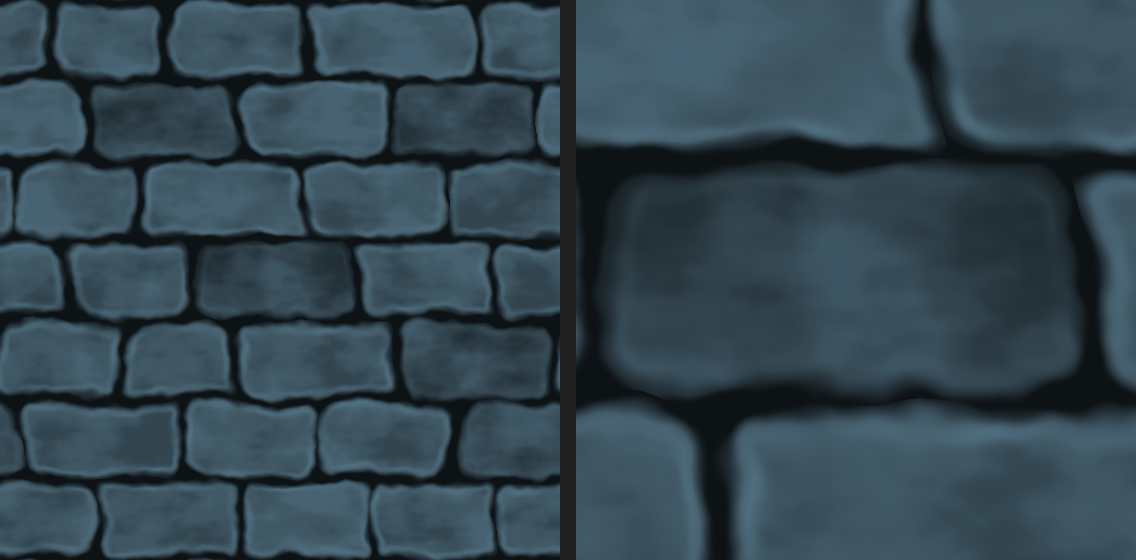
Left: the whole. Right: its middle third, enlarged.
A WebGL 1 fragment shader for this texture:

```glsl
precision highp float;
// Painted blue-grey stone wall: seven staggered courses of four uneven blocks.
// Each block is a rounded box between jittered, leaning joints; wrapping gradient
// noise bends the edges, mottles the faces and breaks up the pale worn rims.

uniform vec2 u_resolution;

const vec2 GRID = vec2(4.0, 7.0);           // blocks per course, courses
const float FIRST_SHIFT = 0.60;             // stagger of the lowest course, in blocks
const float SHIFT_STEP = -0.38;             // stagger added by each course
const float JOINT_JITTER = 0.26;            // sideways scatter of joints, in blocks
const float JOINT_LEAN = 0.13;              // slant of joints, in blocks
const vec2 GAP_RANGE = vec2(0.0025, 0.0095);// half width of upright joints
const float BED_GAP = 0.0065;               // half width of level joints
const vec2 CORNER_RANGE = vec2(0.014, 0.032);
const float BEND = 0.022;                   // slow waviness of courses
const float CHIP = 0.011;                   // roughness of block edges
const float RIM_DEPTH = 0.0105;
const float RIM_WIDTH = 0.0055;
const float DARK_SHARE = 0.14;              // share of stained blocks

const vec3 CREVICE = vec3(0.05, 0.07, 0.08);
const vec3 MORTAR = vec3(0.10, 0.14, 0.16);
const vec3 SHADE = vec3(0.195, 0.27, 0.31);
const vec3 STONE = vec3(0.25, 0.34, 0.39);
const vec3 LIGHT = vec3(0.29, 0.405, 0.47);
const vec3 RIM = vec3(0.325, 0.455, 0.525);

// Wraps whole numbers without rounding trouble at the boundary
vec2 wrap(vec2 cell, vec2 period) {
  return cell - period * floor((cell + 0.5) / period);
}

float hash(vec2 cell, float seed) {
  return fract(sin(dot(vec3(cell, seed), vec3(127.1, 311.7, 74.7))) * 43758.5);
}

float cornerSlope(vec2 cell, vec2 offset, vec2 period, float seed) {
  float angle = 6.2832 * hash(wrap(cell + offset, period), seed);
  return dot(vec2(cos(angle), sin(angle)), -offset);
}

// Gradient noise that repeats over the canvas for whole frequencies
float noise(vec2 uv, vec2 freq, float seed) {
  vec2 cell = floor(uv * freq);
  vec2 f = fract(uv * freq);
  vec2 w = f * f * f * (f * (f * 6.0 - 15.0) + 10.0);
  vec4 g;
  for (int i = 0; i < 4; i++) {
    vec2 corner = vec2(mod(float(i), 2.0), floor(float(i) / 2.0));
    float slope = cornerSlope(cell, corner, freq, seed) ;
    float angle = 6.2832 * hash(wrap(cell + corner, freq), seed);
    g[i] = slope + dot(vec2(cos(angle), sin(angle)), f);
  }
  return mix(mix(g.x, g.y, w.x), mix(g.z, g.w, w.x), w.y);
}

float fbm(vec2 uv, vec2 freq, float seed) {
  float sum = 0.0;
  float amp = 1.0;
  for (int i = 0; i < 4; i++) {
    sum += amp * noise(uv, freq, seed + float(i));
    freq *= 2.0;
    amp *= 0.5;
  }
  return sum;
}

// Position of an upright joint, in blocks, at a height of -0.5..0.5 in its course
float joint(float column, float row, float height) {
  vec2 id = wrap(vec2(column, row), GRID);
  return column + JOINT_JITTER * (hash(id, 1.0) - 0.5)
       + JOINT_LEAN * (hash(id, 2.0) - 0.5) * height;
}

float jointGap(float column, float row) {
  return mix(GAP_RANGE.x, GAP_RANGE.y, hash(wrap(vec2(column, row), GRID), 3.0));
}

void main() {
  vec2 uv = gl_FragCoord.xy / u_resolution;
  vec2 p = uv + BEND * vec2(noise(uv, vec2(6.0), 11.0), noise(uv, vec2(7.0), 12.0))
         + 0.3 * BEND * vec2(noise(uv, vec2(22.0), 13.0), noise(uv, vec2(22.0), 14.0));

  // Find the block
  float row = floor(p.y * GRID.y);
  float height = fract(p.y * GRID.y) - 0.5;
  float course = wrap(vec2(row), GRID).y;
  float x = p.x * GRID.x - fract(FIRST_SHIFT + SHIFT_STEP * course);
  float column = floor(x);
  if (x < joint(column, row, height)) column -= 1.0;
  else if (x > joint(column + 1.0, row, height)) column += 1.0;
  vec2 id = wrap(vec2(column, row), GRID);
  float seed = 20.0 + id.x + GRID.x * id.y;

  // Signed distance to its rounded, chipped outline
  float left = (x - joint(column, row, height)) / GRID.x - jointGap(column, row);
  float right = (joint(column + 1.0, row, height) - x) / GRID.x - jointGap(column + 1.0, row);
  float bed = (0.5 - abs(height)) / GRID.y - BED_GAP;
  float radius = mix(CORNER_RANGE.x, CORNER_RANGE.y, hash(id, 4.0));
  vec2 q = radius - vec2(min(left, right), bed);
  float d = length(max(q, 0.0)) + min(max(q.x, q.y), 0.0) - radius;
  d += CHIP * noise(uv, vec2(15.0), seed) + 0.3 * CHIP * noise(uv, vec2(48.0), seed);

  // Mottled face with faint level brush strokes
  float stained = step(1.0 - DARK_SHARE, hash(id, 5.0));
  float tone = 0.9 * fbm(uv, vec2(9.0, 12.0), seed) + 0.15 * noise(uv, vec2(16.0, 70.0), seed)
             + 0.45 * (hash(id, 6.0) - 0.5) + 0.06;
  vec3 face = mix(SHADE, STONE, smoothstep(-0.5, 0.1, tone));
  face = mix(face, LIGHT, 0.7 * smoothstep(0.05, 0.55, tone));
  face *= 1.0 - stained * (0.24 - 0.2 * tone);

  // Worn rim, then soft painted joints
  float rim = exp(-pow((d + RIM_DEPTH) / RIM_WIDTH, 2.0));
  rim *= clamp(0.6 + 0.9 * noise(uv, vec2(20.0), 8.0), 0.0, 1.0) * (1.0 - 0.75 * stained);
  face = mix(face, RIM, 0.75 * rim);
  float softness = 0.007 + 0.008 * smoothstep(0.1, 0.5, noise(uv, vec2(10.0), 9.0));
  vec3 gap = mix(MORTAR, CREVICE, smoothstep(-0.002, 0.005, d + 0.008 * noise(uv, vec2(30.0), 10.0)));
  gl_FragColor = vec4(mix(face, gap, smoothstep(-softness, 0.003, d)), 1.0);
}
```
